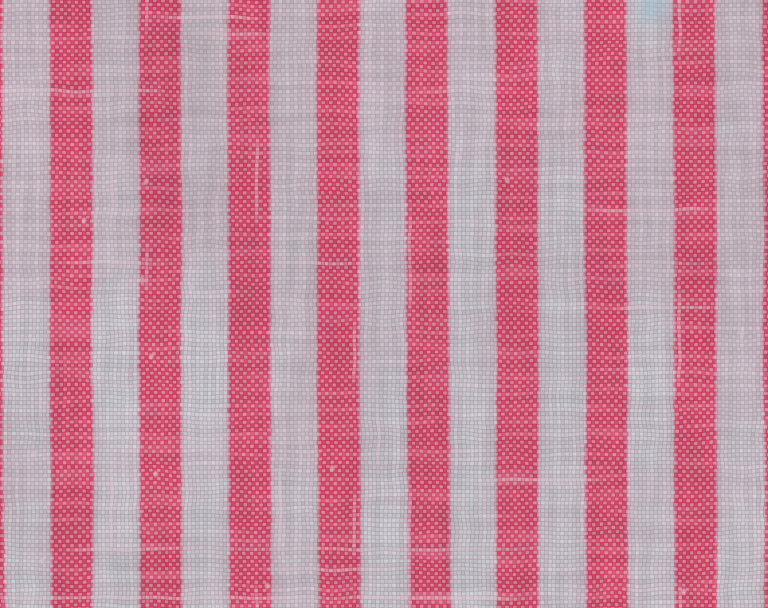
Write a Shadertoy shader that draws this texture.

```glsl
// Plain-woven cotton cloth with soft red and pale vertical stripes, slubs and faded dye.

const float STRIPE_PERIOD = 0.1161;       // in canvas widths
const float STRIPE_CENTER = 0.0942;       // centre of the first full stripe
const float STRIPE_HALF_WIDTH = 0.0272;
const float EDGE_SOFTNESS = 0.0032;
const float STRIPE_LEAN = -0.0035;
const vec2 THREADS = vec2(196.0, 188.0);  // warp and weft threads per canvas width
const int SAMPLES = 3;                    // supersampling per axis

const vec3 RED_WARP = vec3(0.81, 0.29, 0.41);
const vec3 RED_WEFT = vec3(0.83, 0.54, 0.62);
const vec3 RED_GAP = vec3(0.77, 0.20, 0.33);
const vec3 PALE_WARP = vec3(0.755, 0.765, 0.785);
const vec3 PALE_WEFT = vec3(0.79, 0.795, 0.81);
const vec3 PALE_GAP = vec3(0.69, 0.62, 0.67);
const vec3 PINK_TINT = vec3(0.76, 0.65, 0.69);
const vec3 SLUB_COLOR = vec3(0.86, 0.76, 0.80);
const vec3 STAIN_COLOR = vec3(0.58, 0.74, 0.82);
const vec2 STAIN_POS = vec2(0.85, 0.783);

float hash(vec2 p) {
    vec3 q = fract(p.xyx * 0.1031);
    q += dot(q, q.yzx + 33.33);
    return fract((q.x + q.y) * q.z);
}

float noise(vec2 p) {
    vec2 i = floor(p), f = fract(p);
    f = f * f * (3.0 - 2.0 * f);
    return mix(mix(hash(i), hash(i + vec2(1, 0)), f.x),
               mix(hash(i + vec2(0, 1)), hash(i + vec2(1, 1)), f.x), f.y);
}

float fbm(vec2 p) {
    return 0.55 * noise(p) + 0.3 * noise(p * 2.1 + 17.0) + 0.15 * noise(p * 4.3 + 41.0);
}

// Amount of red dye, with a ragged edge that changes from thread to thread
float stripeMask(vec2 p, float row) {
    float wobble = 0.003 * (noise(vec2(p.x * 9.0, p.y * 6.0)) - 0.5);
    float x = p.x - STRIPE_CENTER - STRIPE_LEAN * p.y + wobble;
    float d = abs(fract(x / STRIPE_PERIOD + 0.5) - 0.5) * STRIPE_PERIOD - STRIPE_HALF_WIDTH;
    d += 0.002 * (hash(vec2(row, floor(p.x / STRIPE_PERIOD * 2.0))) - 0.5);
    float core = 1.0 - smoothstep(-EDGE_SOFTNESS, EDGE_SOFTNESS, d);
    float bleed = 0.13 * exp(-max(d, 0.0) / 0.006);
    return max(core, bleed);
}

// Sparse thick spots scattered on a jittered grid
float nubs(vec2 p) {
    vec2 g = p * 13.0, cell = floor(g);
    vec2 center = 0.2 + 0.6 * vec2(hash(cell + 5.0), hash(cell + 71.0));
    vec2 d = (fract(g) - center) * vec2(1.0, 0.8);
    return step(0.87, hash(cell + 131.0)) * (1.0 - smoothstep(0.02, 0.06, length(d)));
}

vec3 cloth(vec2 p) {
    // Slightly uneven thread grid
    vec2 drift = vec2(noise(p.yx * vec2(40.0, 25.0)), noise(p * vec2(30.0, 40.0) + 9.0)) - 0.5;
    vec2 t = p * THREADS + 0.7 * drift;
    vec2 id = floor(t), f = fract(t) - 0.5;
    float weftOver = mod(id.x + id.y, 2.0);

    // Thread coverage: the upper thread is full, the gaps show at the cell rims
    vec2 across = mix(f, f.yx, weftOver);
    float thread = (1.0 - smoothstep(0.26, 0.5, abs(across.x)))
                 * (1.0 - 0.55 * smoothstep(0.3, 0.5, abs(across.y)));

    // Dye and fading
    float fade = fbm(p * vec2(5.0, 6.0) + 3.0);
    float red = stripeMask(p, id.y);
    float pink = smoothstep(0.3, 0.75, fade + 0.45 * (p.y - 0.4)) * 0.55;
    vec3 paleWarp = mix(PALE_WARP, PINK_TINT, pink);
    vec3 paleWeft = mix(PALE_WEFT, PINK_TINT, 0.5 * pink);
    vec3 warp = mix(paleWarp, RED_WARP, red);
    vec3 weft = mix(paleWeft, RED_WEFT, red);
    vec3 gap = mix(PALE_GAP, RED_GAP, red);
    vec3 color = mix(gap, mix(warp, weft, weftOver), thread);

    // Streaks along single threads
    float weftStreak = noise(vec2(p.x * 14.0 + hash(vec2(id.y, 3.0)) * 50.0, id.y * 7.0));
    float warpStreak = noise(vec2(id.x * 7.0, p.y * 14.0 + hash(vec2(id.x, 8.0)) * 50.0));
    color = mix(color, mix(PALE_WARP, RED_WEFT, red), 0.28 * red * smoothstep(0.5, 1.0, weftStreak));
    color *= 1.0 + 0.07 * (weftStreak - 0.5) + 0.07 * (warpStreak - 0.5);

    // Pale slubs: short thick runs of weft, and fewer of warp
    float weftSlub = step(0.92, hash(vec2(id.y, 57.0))) * smoothstep(0.6, 0.8, noise(vec2(p.x * 7.0, id.y)));
    float warpSlub = step(0.95, hash(vec2(id.x, 91.0))) * smoothstep(0.65, 0.85, noise(vec2(id.x, p.y * 9.0)));
    color = mix(color, SLUB_COLOR, 0.5 * max(weftSlub, warpSlub) * (0.4 + 0.6 * thread));
    color = mix(color, SLUB_COLOR, 0.6 * nubs(p));

    // Broad shading and a faint blue stain
    color *= 0.97 + 0.06 * fbm(p * 4.0 + 23.0);
    float stain = exp(-dot(p - STAIN_POS, p - STAIN_POS) / 0.0004);
    return mix(color, STAIN_COLOR, 0.5 * stain);
}

void mainImage(out vec4 fragColor, in vec2 fragCoord) {
    vec3 sum = vec3(0.0);
    for (int j = 0; j < SAMPLES; j++)
        for (int i = 0; i < SAMPLES; i++) {
            vec2 offset = (vec2(i, j) + 0.5) / float(SAMPLES) - 0.5;
            sum += cloth((fragCoord + offset) / iResolution.x);
        }
    fragColor = vec4(sum / float(SAMPLES * SAMPLES), 1.0);
}
```
